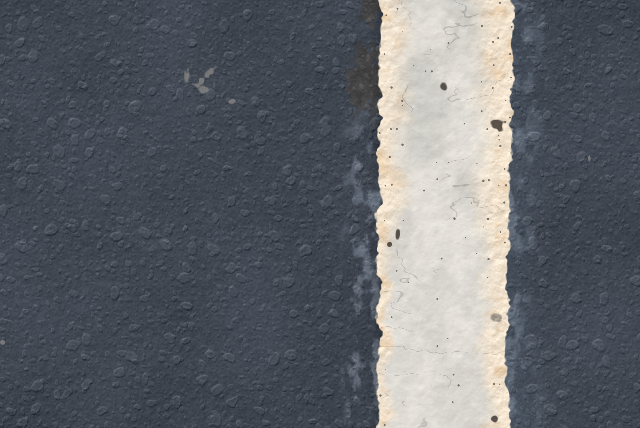
Reproduce this texture procedurally as a WebGL 1 fragment shader.

```glsl
precision highp float;
// Dark asphalt crossed by a worn, cream-edged painted stripe.
// Scattered stones and layered noise form a height field lit from above;
// the stripe adds ragged borders, grey wear, pits and hairline cracks.
uniform vec2 u_resolution;

float hash(vec2 p) {
  vec3 q = fract(p.xyx * vec3(0.1031, 0.103, 0.0973));
  q += dot(q, q.yzx + 33.33);
  return fract((q.x + q.y) * q.z);
}

float noise(vec2 p) {
  vec2 i = floor(p), f = fract(p);
  f = f * f * (3.0 - 2.0 * f);
  return mix(mix(hash(i), hash(i + vec2(1, 0)), f.x),
             mix(hash(i + vec2(0, 1)), hash(i + 1.0), f.x), f.y);
}

float fbm(vec2 p) {
  float sum = 0.0, amp = 0.5;
  for (int i = 0; i < 4; i++) {
    sum += amp * noise(p);
    p = mat2(1.6, 1.2, -1.2, 1.6) * p + 7.3;
    amp *= 0.5;
  }
  return sum / 0.9375;
}

// Flat-topped angular stones, one per jittered cell; returns height.
float stones(vec2 p, float density) {
  vec2 cell = floor(p);
  float height = 0.0;
  for (int y = -1; y <= 1; y++) {
    for (int x = -1; x <= 1; x++) {
      vec2 id = cell + vec2(x, y);
      float r = hash(id + 5.7), turn = 6.283 * hash(id + 19.1);
      vec2 d = p - id - 0.15 - 0.7 * vec2(hash(id), hash(id + 41.3));
      d = mat2(cos(turn), sin(turn), -sin(turn), cos(turn)) * d;
      float dist = length(d * vec2(1.0, 1.4)) + 0.1 * abs(d.x + d.y);
      float size = mix(0.18, 0.58, r * r);
      float top = smoothstep(size, size * 0.65, dist) * (0.45 + 0.55 * r);
      height = max(height, top * step(hash(id + 73.0), density));
    }
  }
  return height;
}

float roadHeight(vec2 p) {
  vec2 q = p + 0.006 * vec2(noise(p * 70.0), noise(p * 70.0 + 31.0));
  return 0.65 * stones(q * 27.0, 0.5) + 0.4 * stones(q * 58.0 + 9.0, 0.75)
       + 0.65 * fbm(p * 75.0) + 0.22 * noise(p * 210.0);
}

// Soft irregular spot of given centre and radii.
float spot(vec2 p, vec2 centre, vec2 radii, float ragged) {
  float d = length((p - centre) / radii) + ragged * (noise(p * 95.0) - 0.5);
  return smoothstep(1.15, 0.65, d);
}

// Small random specks: a share of cells holds one round dot.
float specks(vec2 p, float share) {
  vec2 id = floor(p);
  vec2 c = 0.3 + 0.4 * vec2(hash(id + 2.0), hash(id + 8.0));
  float radius = 0.08 + 0.2 * hash(id + 14.0);
  return step(hash(id), share) * smoothstep(radius, radius * 0.5, length(fract(p) - c));
}

vec3 asphalt(vec2 p, float left, float right) {
  float h = roadHeight(p);
  float relief = h - roadHeight(p + vec2(-0.0012, 0.003));
  vec3 col = vec3(0.257, 0.284, 0.324) * (0.88 + 0.24 * fbm(p * 5.0));
  col += 0.15 * clamp(relief, -0.7, 0.7) + 0.045 * (h - 0.6);
  col += 0.035 * (noise(p * 260.0) - 0.5);
  // Pale dust beside both borders, brown grime by the upper left one.
  float dl = left - p.x, dr = p.x - right;
  float besideLeft = smoothstep(0.11, 0.03, dl) * step(0.0, dl);
  float besideRight = smoothstep(0.11, 0.0, dr) * step(0.0, dr);
  float streak = smoothstep(0.48, 0.72, fbm(p * vec2(42.0, 26.0)));
  col += vec3(0.17, 0.18, 0.19) * streak * (besideLeft * smoothstep(0.85, 0.6, p.y) + 0.65 * besideRight);
  col += vec3(0.025, 0.032, 0.036) * besideRight;
  float grime = max(spot(p, vec2(0.852, 0.805), vec2(0.04, 0.085), 1.0),
                    spot(p, vec2(0.865, 0.975), vec2(0.025, 0.05), 1.0));
  col = mix(col, vec3(0.31, 0.29, 0.27) + 0.2 * (h - 0.6), 0.65 * grime);
  col *= 1.0 - 0.25 * smoothstep(0.03, 0.0, dl) * step(0.0, dl) * noise(p * 35.0);
  // Exposed pale chips.
  float chips = spot(p, vec2(0.458, 0.822), vec2(0.032, 0.025), 1.8) * smoothstep(0.4, 0.65, noise(p * 85.0));
  chips = max(chips, spot(p, vec2(0.475, 0.791), vec2(0.012, 0.009), 0.5));
  chips = max(chips, spot(p, vec2(0.541, 0.762), vec2(0.011, 0.007), 0.5));
  chips = max(chips, spot(p, vec2(0.006, 0.2), vec2(0.006), 0.3));
  chips = max(chips, spot(p, vec2(1.377, 0.63), vec2(0.003, 0.008), 0.3));
  return mix(col, vec3(0.56, 0.55, 0.53), 0.7 * chips);
}

vec3 paint(vec2 p, float left, float right) {
  float wander = 0.05 * (fbm(p * 16.0) - 0.5);
  float dl = p.x - left + wander, dr = right - p.x + wander;
  float upper = smoothstep(0.3, 0.6, p.y);
  float cream = max(smoothstep(mix(0.035, 0.09, upper), 0.01, dl),
                    smoothstep(mix(0.07, 0.11, upper), 0.025, dr));
  float rough = fbm(p * 55.0);
  float relief = rough - fbm((p + vec2(-0.001, 0.003)) * 55.0);
  vec3 col = mix(vec3(0.885, 0.872, 0.843), vec3(0.945, 0.888, 0.807), cream);
  float wear = smoothstep(0.35, 0.65, fbm(p * vec2(14.0, 9.0) + 4.0)) * (1.0 - cream);
  col -= vec3(0.075, 0.07, 0.065) * wear * mix(0.55, 1.0, upper);
  col += 0.3 * relief * (0.5 + cream) + 0.07 * (rough - 0.5);
  col -= vec3(0.03, 0.07, 0.11) * cream * smoothstep(0.52, 0.75, fbm(p * 30.0 + 8.0));
  // Hairline cracks follow a contour of stretched noise.
  float crack = smoothstep(0.018, 0.0, abs(fbm(p * vec2(9.0, 20.0) + 2.0) - 0.5));
  col -= 0.13 * crack * smoothstep(0.5, 0.7, noise(p * 13.0));
  // Pits: scattered small ones and the few larger holes.
  float pits = specks(p * 75.0, 0.02 + 0.09 * cream * upper) * 0.75;
  pits = max(pits, spot(p, vec2(1.037, 0.798), vec2(0.009), 0.4));
  pits = max(pits, spot(p, vec2(1.159, 0.707), vec2(0.014, 0.013), 1.1));
  pits = max(pits, spot(p, vec2(0.930, 0.453), vec2(0.006, 0.012), 0.5));
  pits = max(pits, spot(p, vec2(0.910, 0.429), vec2(0.006), 0.4));
  pits = max(pits, spot(p, vec2(1.156, 0.022), vec2(0.008), 0.5));
  col = mix(col, vec3(0.25, 0.22, 0.20), 0.85 * pits);
  float pebble = spot(p, vec2(1.158, 0.257), vec2(0.014, 0.011), 0.5);
  return mix(col, vec3(0.58, 0.55, 0.52) + 0.8 * relief, 0.8 * pebble);
}

void main() {
  vec2 p = gl_FragCoord.xy / u_resolution.y;
  float px = 1.0 / u_resolution.y;
  // Stripe borders with coarse scallops and fine chipping.
  float left = 0.883 + 0.006 * p.y + 0.016 * (noise(vec2(p.y * 36.0, 3.0)) - 0.5)
             + 0.007 * (noise(p * 120.0) - 0.5);
  float right = 1.187 + 0.012 * p.y * p.y + 0.014 * (noise(vec2(p.y * 38.0, 9.0)) - 0.5)
              + 0.007 * (noise(p * 120.0 + 5.0) - 0.5);
  float stripe = smoothstep(-px, px, p.x - left) * smoothstep(-px, px, right - p.x);
  vec3 col = mix(asphalt(p, left, right), paint(p, left, right), stripe);
  gl_FragColor = vec4(clamp(col, 0.0, 1.0), 1.0);
}
```
